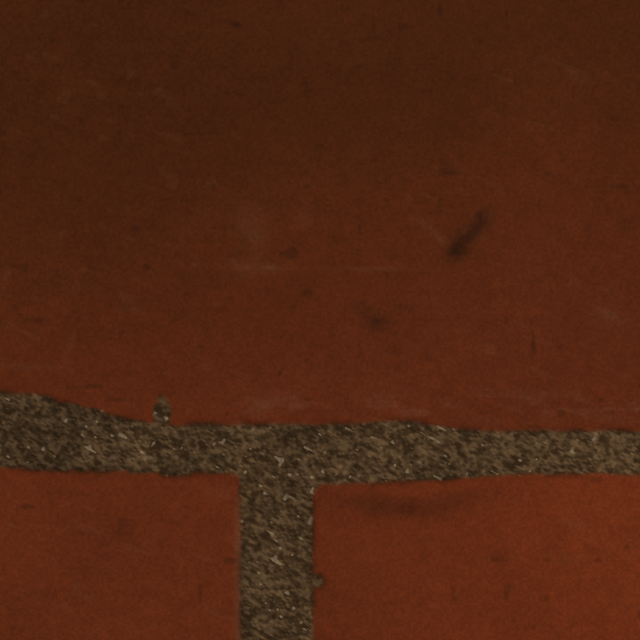
Write a three.js fragment shader that draws this texture.

```glsl
// Dim terracotta bricks around a T-shaped joint of gritty mortar
#define BRICK_DARK vec3(0.258, 0.122, 0.057)
#define BRICK_WARM vec3(0.342, 0.150, 0.073)
#define BRICK_LIT vec3(0.412, 0.174, 0.082)
#define MORTAR_DARK vec3(0.180, 0.128, 0.075)
#define MORTAR_LIGHT vec3(0.355, 0.270, 0.180)
#define CHIP_COLOR vec3(0.56, 0.49, 0.39)
#define DUST_COLOR vec3(0.39, 0.25, 0.17)
#define SOOT_COLOR vec3(0.14, 0.080, 0.048)
#define EDGE_SOFT 0.0048
#define EDGE_WOBBLE 0.016
#define GRAIN 0.10

varying vec2 vUv;

float hash(vec2 p) {
  vec3 q = fract(vec3(p.xyx) * 0.1031);
  q += dot(q, q.yzx + 33.33);
  return fract((q.x + q.y) * q.z);
}

float noise(vec2 p) {
  vec2 i = floor(p), f = fract(p);
  f = f * f * (3.0 - 2.0 * f);
  return mix(mix(hash(i), hash(i + vec2(1.0, 0.0)), f.x),
             mix(hash(i + vec2(0.0, 1.0)), hash(i + 1.0), f.x), f.y);
}

float fbm(vec2 p) {
  float sum = 0.0, amp = 0.5;
  for (int i = 0; i < 4; i++) {
    sum += amp * noise(p);
    p = p * 2.03 + 17.3;
    amp *= 0.5;
  }
  return sum / 0.9375;
}

vec2 turn(vec2 p, float a) {
  float c = cos(a), s = sin(a);
  return vec2(c * p.x + s * p.y, c * p.y - s * p.x);
}

// Soft elliptical stain, tilted by an angle
float stain(vec2 p, vec2 centre, vec2 size, float angle) {
  vec2 q = turn(p - centre, angle) / size;
  return exp(-dot(q, q));
}

// Rounded intersection of two half planes, negative inside
float corner(vec2 d, float r) {
  d += r;
  return length(max(d, 0.0)) + min(max(d.x, d.y), 0.0) - r;
}

// Signed distance to the bricks, negative inside
float brickDistance(vec2 p) {
  float top = 0.337 + 0.050 * (1.0 - smoothstep(0.0, 0.27, p.x))
            - 0.010 * smoothstep(0.6, 0.8, p.x)
            + 0.006 * stain(p, vec2(0.62, p.y), vec2(0.06, 1.0), 0.0);
  float under = p.x < 0.43 ? 0.269 - 0.010 * smoothstep(0.0, 0.2, p.x)
                           : 0.243 + 0.016 * smoothstep(0.48, 0.9, p.x);
  float upper = top - p.y;
  float left = corner(vec2(p.x - 0.376, p.y - under), 0.018);
  float right = corner(vec2(0.489 - p.x, p.y - under), 0.024);
  float d = min(upper, min(left, right));
  // Mortar crumbs spilling over the edges
  d = max(d, 0.014 - length((p - vec2(0.253, 0.352)) * vec2(1.0, 0.55)));
  d = max(d, 0.011 - length(p - vec2(0.495, 0.092)));
  float rough = mix(1.0, 0.4, smoothstep(0.1, 0.5, p.x));
  rough *= mix(0.35, 1.0, smoothstep(0.2, 0.26, p.y));
  return d + (fbm(p * 42.0) - 0.5) * EDGE_WOBBLE * rough;
}

vec3 brickColor(vec2 p) {
  float warm = 1.0 - smoothstep(0.25, 0.95, p.y - 0.16 * (p.x - 0.4));
  vec3 c = mix(BRICK_DARK, BRICK_WARM, warm);
  c *= 1.0 + 0.06 * smoothstep(0.2, 0.9, p.x) * smoothstep(0.4, 0.8, p.y);
  float lower = 1.0 - smoothstep(0.27, 0.30, p.y);
  c = mix(c, BRICK_LIT, lower * (0.15 + 0.70 * smoothstep(0.4, 1.0, p.x)));
  c *= 0.94 + 0.12 * fbm(p * 6.0);
  c *= 0.97 + 0.06 * noise(p * vec2(50.0, 70.0));

  // Pale scuffs, dust and a broken scratch
  float dust = 0.30 * stain(p, vec2(0.397, 0.643), vec2(0.025, 0.032), 0.3)
    + 0.28 * stain(p, vec2(0.395, 0.583), vec2(0.035, 0.013), 0.0)
    + 0.24 * stain(p, vec2(0.475, 0.658), vec2(0.014, 0.012), 0.0)
    + 0.30 * stain(p, vec2(0.675, 0.640), vec2(0.035, 0.008), -0.75)
    + 0.32 * stain(p, vec2(0.950, 0.505), vec2(0.028, 0.012), -0.5)
    + 0.20 * stain(p, vec2(0.900, 0.560), vec2(0.030, 0.006), -0.6)
    + 0.25 * stain(p, vec2(0.040, 0.427), vec2(0.050, 0.006), 0.0);
  float scratch = smoothstep(0.30, 0.42, p.x) * (1.0 - smoothstep(0.66, 0.72, p.x));
  scratch *= 0.3 + 0.9 * noise(vec2(p.x * 28.0, 4.0));
  dust += 0.22 * scratch * stain(p, vec2(p.x, 0.588 - 0.014 * p.x), vec2(1.0, 0.004), 0.0);
  float rim = smoothstep(0.34, 0.42, p.x) * stain(p, vec2(p.x, 0.364), vec2(1.0, 0.020), 0.0);
  dust += 0.45 * rim * smoothstep(0.45, 0.72, fbm(p * vec2(20.0, 65.0)));
  float sparse = smoothstep(0.45, 0.7, noise(p * 6.0 + 3.0));
  dust += 0.16 * sparse * smoothstep(0.78, 0.94, noise(turn(p, -0.4) * vec2(38.0, 70.0)));
  c = mix(c, DUST_COLOR, dust * (0.3 + 1.1 * fbm(p * 45.0)));

  // Dark smudges, a pit and a crescent of soot
  float soot = 0.75 * stain(p, vec2(0.716, 0.612), vec2(0.015, 0.020), -0.4)
    + 0.48 * stain(p, vec2(0.745, 0.645), vec2(0.036, 0.012), 0.85)
    + 0.34 * stain(p, vec2(0.583, 0.502), vec2(0.032, 0.014), -0.7)
    + 0.25 * stain(p, vec2(0.615, 0.452), vec2(0.010, 0.009), 0.0)
    + 0.55 * stain(p, vec2(0.371, 0.961), vec2(0.009, 0.004), -0.3);
  float bow = 0.207 + 1.3 * pow(p.x - 0.635, 2.0);
  soot += 0.36 * stain(p, vec2(0.635, bow), vec2(0.12, 0.017), 0.0);
  soot += 0.22 * smoothstep(0.86, 0.97, noise(p * 48.0 + 7.0));
  return mix(c, SOOT_COLOR, clamp(soot * (0.2 + 1.5 * fbm(p * 36.0)), 0.0, 0.9));
}

vec3 mortarColor(vec2 p) {
  vec2 q = turn(p, -0.5);
  float grit = 0.5 * noise(q * vec2(95.0, 170.0)) + 0.5 * noise(q * vec2(190.0, 310.0));
  vec3 c = mix(MORTAR_DARK, MORTAR_LIGHT, smoothstep(0.10, 0.95, grit));
  c *= 0.78 + 0.34 * fbm(p * 13.0) + 0.12 * p.x;
  float chips = smoothstep(0.84, 0.97, noise(q * vec2(95.0, 140.0) + 31.0));
  return mix(c, CHIP_COLOR, 0.60 * chips);
}

void main() {
  vec2 p = vUv;
  float d = brickDistance(p);
  float joint = smoothstep(-EDGE_SOFT, EDGE_SOFT, d);
  vec3 brick = brickColor(p);
  // Worn light arris beside the upright joint
  float arris = stain(p, vec2(0.373, p.y), vec2(0.007, 1.0), 0.0) * (1.0 - smoothstep(0.2, 0.26, p.y));
  brick = mix(brick, DUST_COLOR, 0.5 * arris);
  vec3 color = mix(brick, mortarColor(p), joint);
  float shade = smoothstep(0.3, 0.7, noise(p * 30.0));
  color *= 1.0 - 0.20 * shade * exp(-pow(d / 0.006, 2.0));
  color *= 1.0 + GRAIN * (noise(p * 340.0) + noise(p * 230.0 + 9.0) - 1.0);
  gl_FragColor = vec4(color, 1.0);
}
```
